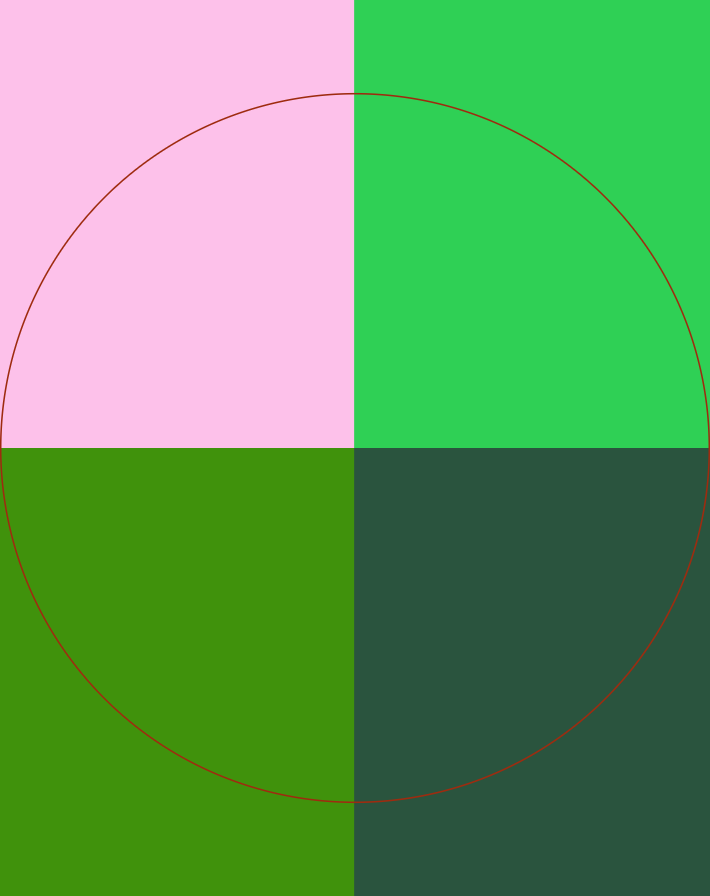
A WebGL 1 fragment shader for this background:

```glsl
precision highp float;

uniform vec2 u_resolution;

#define PINK vec3(0.992, 0.757, 0.918)
#define GREEN vec3(0.184, 0.816, 0.333)
#define OLIVE vec3(0.251, 0.573, 0.047)
#define TEAL vec3(0.165, 0.329, 0.243)
#define RING_COLOR vec3(0.62, 0.17, 0.06)
#define SPLIT vec2(0.4988, 0.5)
#define RING_RADIUS 0.499
#define RING_WIDTH 0.0022

// Coverage of the positive side of an edge, softened over one pixel
float coverage(float signedDistance, float pixel) {
  return clamp(signedDistance / pixel + 0.5, 0.0, 1.0);
}

void main() {
  // Lengths are measured in canvas widths
  float pixel = 1.0 / u_resolution.x;
  vec2 size = u_resolution * pixel;
  vec2 position = gl_FragCoord.xy * pixel;

  // Four flat quadrants
  vec2 fromSplit = position - SPLIT * size;
  float right = coverage(fromSplit.x, pixel);
  float top = coverage(fromSplit.y, pixel);
  vec3 color = mix(mix(OLIVE, TEAL, right), mix(PINK, GREEN, right), top);

  // Thin centered ring
  float ringDistance = abs(length(position - 0.5 * size) - RING_RADIUS);
  float ring = coverage(0.5 * RING_WIDTH - ringDistance, pixel);
  color = mix(color, RING_COLOR, ring);

  gl_FragColor = vec4(color, 1.0);
}
```
